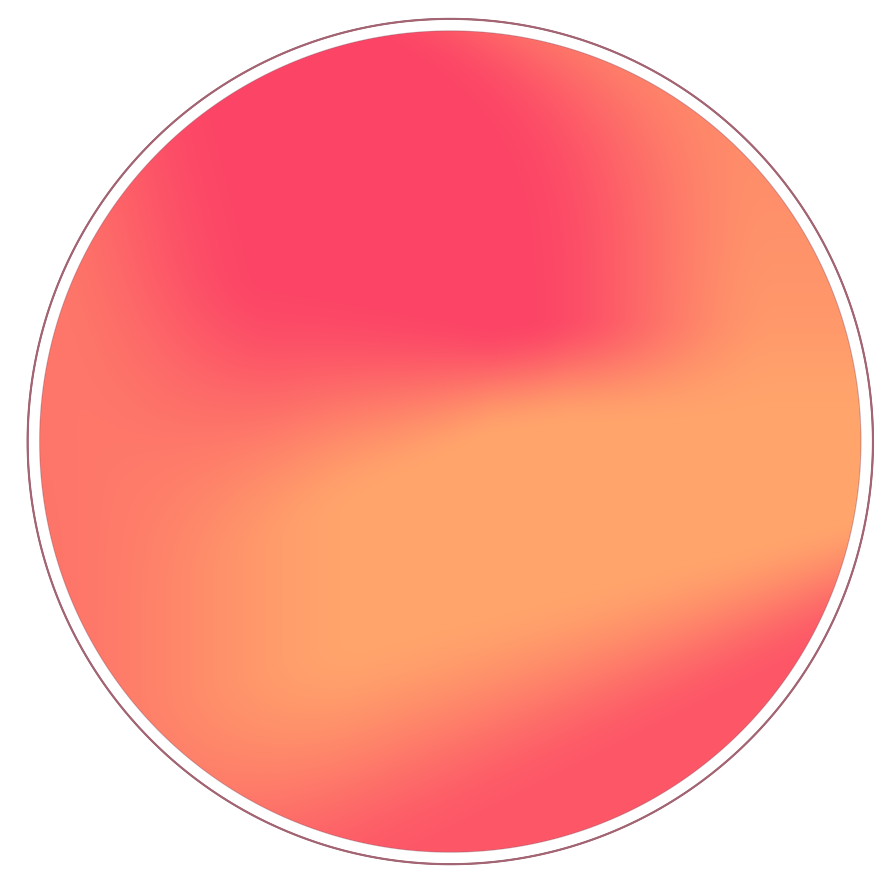
Reproduce this background procedurally as a WebGL 2 fragment shader.

```glsl
#version 300 es
precision highp float;

uniform vec2 u_resolution;
out vec4 fragColor;

const vec3 PAPER = vec3(1.0);
const vec3 PINK = vec3(0.988, 0.27, 0.40);
const vec3 ORANGE = vec3(1.0, 0.645, 0.42);
const vec3 RIM = vec3(0.60, 0.33, 0.39);

const vec2 CENTER = vec2(0.0026, -0.0006);
const float DISC_RADIUS = 0.4656;
const float RING_RADIUS = 0.4792;

// Soft step centred on zero, reaching its ends at -width and +width
float softStep(float d, float width) {
    return smoothstep(-width, width, d);
}

// Coverage of a circular line
float ringLine(float dist, float radius, float halfWidth, float pixel) {
    return 1.0 - smoothstep(halfWidth - 0.5 * pixel, halfWidth + 0.5 * pixel, abs(dist - radius));
}

// Warmth of the upper half: pink core, warmer towards both sides
float upperWarmth(vec2 p) {
    float left = 0.52 * (1.0 - smoothstep(-1.0, -0.45, p.x + 0.25 * (p.y - 0.39)));
    float boundary = 0.49 - 0.4 * pow(max(p.y, 0.0), 5.0);
    float rightLevel = mix(0.96, 0.64, clamp(p.y, 0.0, 1.0));
    return left + rightLevel * softStep(p.x - boundary, 0.31);
}

// Warmth of the lower half: orange band above a slanted red glow
float lowerWarmth(vec2 p) {
    float band = mix(0.5, 1.0, smoothstep(-1.0, -0.2, p.x));
    float slant = p.y + 0.69 - 0.38 * p.x;
    return mix(0.19, band, softStep(slant, 0.27 - 0.13 * p.x));
}

// Joins the halves across a seam that widens to the left
float warmth(vec2 p) {
    float seam = min(0.13 + 0.14 * p.x, 0.17);
    float width = 0.14 + 0.35 * max(0.1 - p.x, 0.0);
    return mix(lowerWarmth(p), upperWarmth(p), softStep(p.y - seam, width));
}

void main() {
    float pixel = 1.0 / u_resolution.y;
    vec2 p = (gl_FragCoord.xy - 0.5 * u_resolution) * pixel - CENTER;
    float dist = length(p);

    // Gradient disc
    vec3 gradient = mix(PINK, ORANGE, clamp(warmth(p / DISC_RADIUS), 0.0, 1.0));
    float disc = 1.0 - smoothstep(-0.5 * pixel, 0.5 * pixel, dist - DISC_RADIUS);
    vec3 color = mix(PAPER, gradient, disc);

    // Faint disc rim and outer ring
    color = mix(color, RIM, 0.4 * ringLine(dist, DISC_RADIUS, 0.0007, pixel));
    color = mix(color, RIM, 0.9 * ringLine(dist, RING_RADIUS, 0.0013, pixel));

    fragColor = vec4(color, 1.0);
}
```
